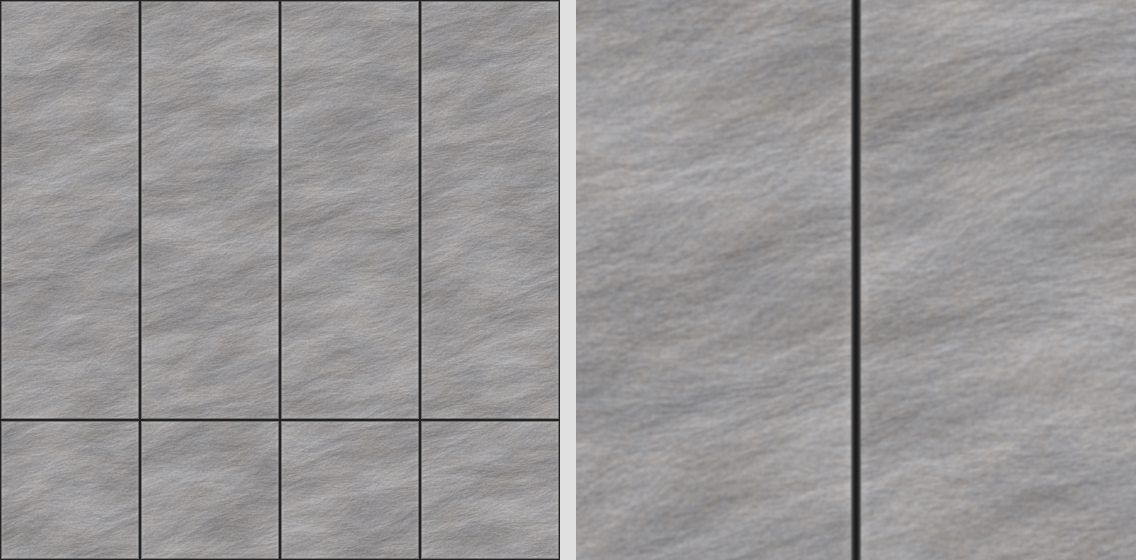
Left, the full canvas; right, a detail of the centre.
This texture is drawn by a Shadertoy shader. Its source:

```glsl
#define COLUMNS 4.0
#define ROW_SPLIT 0.25
#define JOINT_HALF 0.0028
#define BEVEL_WIDTH 0.0075
#define BEVEL_LIGHT 0.035
#define BLOTCH_CELLS vec2(6.0, 12.0)
#define BLOTCH_CONTRAST 0.19
#define RELIEF_CONTRAST 0.65
#define GRAIN_CONTRAST 0.035
#define STONE_COLOR vec3(0.602, 0.594, 0.596)
#define JOINT_DARK vec3(0.115, 0.115, 0.12)
#define JOINT_LIGHT vec3(0.29, 0.29, 0.29)

// Integer hash, 0 to 1
float hash(vec2 cell, float seed) {
    uint h = uint(cell.x) * 1597334677u ^ uint(cell.y) * 3812015801u ^ uint(seed) * 2798796415u;
    h = (h ^ (h >> 16)) * 2246822519u;
    h = (h ^ (h >> 13)) * 3266489917u;
    return float((h ^ (h >> 16)) >> 8) / 16777216.0;
}

// Slope of a lattice corner, wrapped to the period
float corner(vec2 cell, vec2 offset, vec2 period, float seed) {
    float angle = 6.28318 * hash(floor(mod(cell + 0.5, period)), seed);
    return dot(vec2(cos(angle), sin(angle)), offset);
}

// Gradient noise repeating after one unit of p
float noise(vec2 p, vec2 period, float seed) {
    p *= period;
    vec2 i = floor(p), f = p - i, e = vec2(1.0, 0.0);
    vec2 w = f * f * f * (f * (f * 6.0 - 15.0) + 10.0);
    float low = mix(corner(i, f, period, seed), corner(i + e, f - e, period, seed), w.x);
    float high = mix(corner(i + e.yx, f - e.yx, period, seed), corner(i + 1.0, f - 1.0, period, seed), w.x);
    return mix(low, high, w.y);
}

// Slate height: flat, slanted flakes from coarse to fine
float slateHeight(vec2 p) {
    p.x -= p.y; // whole-number shear keeps the wrap
    p += 0.018 * vec2(noise(p, vec2(9.0, 11.0), 31.0), noise(p, vec2(8.0, 13.0), 32.0));
    vec2 cells = BLOTCH_CELLS;
    float sum = 0.0, amplitude = 0.42;
    for (int octave = 0; octave < 6; octave++) {
        sum += amplitude * noise(p, cells, float(octave));
        cells *= 2.0;
        amplitude *= 0.62;
    }
    return sum;
}

void mainImage(out vec4 fragColor, in vec2 fragCoord) {
    vec2 uv = fract(fragCoord / iResolution.xy);
    float pixel = 1.0 / min(iResolution.x, iResolution.y);

    // Distance to the nearest joint
    float column = uv.x * COLUMNS;
    float distX = abs(column - round(column)) / COLUMNS;
    float distY = min(abs(uv.y - ROW_SPLIT), min(uv.y, 1.0 - uv.y));
    float dist = min(distX, distY);

    // Each slab shows its own part of the stone
    vec2 slab = vec2(floor(column), step(ROW_SPLIT, uv.y));
    vec2 p = uv + vec2(hash(slab, 41.0), hash(slab, 42.0));

    // Blotches, relief lit from above, and fine grain
    float height = slateHeight(p);
    float relief = height - slateHeight(p + vec2(-0.0008, 0.002));
    float grain = noise(p, vec2(230.0, 250.0), 51.0) + 0.6 * noise(p, vec2(410.0), 52.0);
    float tone = BLOTCH_CONTRAST * height + RELIEF_CONTRAST * relief + GRAIN_CONTRAST * grain;
    vec3 color = STONE_COLOR + clamp(tone, -0.13, 0.1);

    // Faint warm and cool mineral tints
    float tint = noise(p, vec2(17.0, 23.0), 61.0) + noise(p, vec2(120.0, 140.0), 62.0);
    color += tint * vec3(0.012, 0.002, -0.012);

    // Pale worn edge
    float bevel = 1.0 - smoothstep(0.5 * BEVEL_WIDTH, 1.3 * BEVEL_WIDTH, dist);
    color += BEVEL_LIGHT * bevel;

    // Dark joint with a softer rim
    vec3 joint = mix(JOINT_DARK, JOINT_LIGHT, smoothstep(0.0004, JOINT_HALF, dist));
    float soft = max(0.0011, 0.6 * pixel);
    color = mix(joint, color, smoothstep(JOINT_HALF - soft, JOINT_HALF + soft, dist));

    fragColor = vec4(color, 1.0);
}
```
